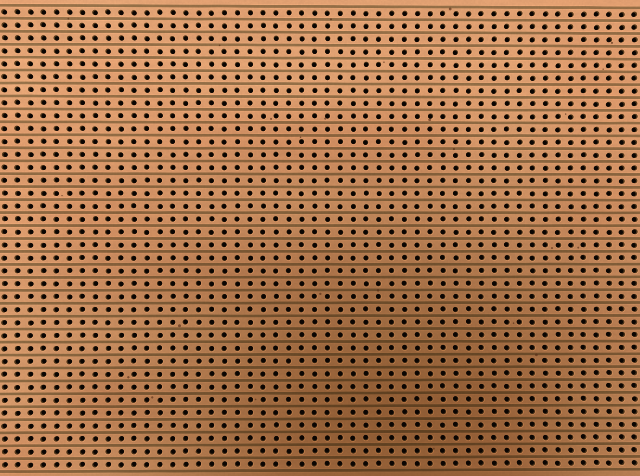
A WebGL 1 fragment shader for this texture:

```glsl
precision highp float;
uniform vec2 u_resolution;

const float ROWS = 36.0;
const float COLUMNS = 50.0;
const float GROOVE_HALF_WIDTH = 0.105;
const float HOLE_RADIUS = 0.2;
const float CORE_RADIUS = 0.172;

const vec3 COPPER_LIT = vec3(0.90, 0.64, 0.455);
const vec3 COPPER_SHADED = vec3(0.545, 0.345, 0.19);
const vec3 GROOVE_TINT = vec3(0.66, 0.69, 0.62);
const vec3 HOLE_WALL = vec3(0.31, 0.21, 0.10);
const vec3 HOLE_CORE = vec3(0.04, 0.018, 0.008);
const vec3 SPECK_COLOR = vec3(0.34, 0.18, 0.09);

float hash(vec2 p) {
  vec3 q = fract(p.xyx * 0.1031);
  q += dot(q, q.yzx + 33.33);
  return fract((q.x + q.y) * q.z);
}

vec2 hash2(vec2 p) {
  return vec2(hash(p + 3.7), hash(p + 91.3));
}

float noise(vec2 p) {
  vec2 i = floor(p);
  vec2 f = fract(p);
  f = f * f * (3.0 - 2.0 * f);
  float low = mix(hash(i), hash(i + vec2(1.0, 0.0)), f.x);
  float high = mix(hash(i + vec2(0.0, 1.0)), hash(i + 1.0), f.x);
  return mix(low, high, f.y);
}

// Coverage of a shape from its signed distance
float cover(float dist, float blur) {
  return 1.0 - smoothstep(-blur, blur, dist);
}

// Canvas position to hole units, with a slight perspective
vec2 boardGrid(vec2 uv) {
  float column = (uv.x - 0.0065) / 0.0203;
  column *= 1.0 + 0.000192 * column;
  float rowPitch = mix(0.02722, 0.02692, uv.x);
  return vec2(column, (uv.y - 0.499) / rowPitch + 0.5 * (ROWS - 1.0));
}

// Light falling off toward the lower middle
float lightLevel(vec2 uv) {
  vec2 d = (uv - vec2(0.62, 0.12)) / vec2(0.5, 0.5);
  return 1.0 - 0.95 * exp(-dot(d, d));
}

// Copper with uneven tarnish, strip variation and fine grain
vec3 copperColor(vec2 grid, float light) {
  vec3 color = mix(COPPER_SHADED, COPPER_LIT, light);
  float tarnish = noise(grid * vec2(0.13, 0.2)) - 0.5;
  float streak = noise(grid * vec2(0.7, 4.0)) - 0.5;
  float strip = hash(vec2(floor(grid.y + 0.5), 7.0)) - 0.5;
  float grain = noise(grid * 9.0) - 0.5;
  color *= 1.0 + 0.03 * streak + 0.03 * strip + 0.035 * grain;
  return color * (1.0 + tarnish * vec3(0.03, 0.08, 0.10));
}

// Sparse marks of varied size
float specks(vec2 grid, float blur) {
  vec2 p = grid * 0.5;
  vec2 cell = floor(p);
  vec2 center = 0.2 + 0.6 * hash2(cell);
  float radius = mix(0.04, 0.12, hash(cell + 17.0));
  float dist = length(fract(p) - center) * 2.0 - radius;
  return step(0.93, hash(cell + 53.0)) * cover(dist, blur);
}

// Bright burr, visible wall and dark core of a drilled hole
vec3 drillHole(vec3 base, vec2 p, vec2 parallax, float light, float blur) {
  float r = length(p);
  float burr = cover(abs(r - HOLE_RADIUS - 0.045) - 0.025, blur);
  float side = 0.5 + 0.5 * dot(p / max(r, 0.001), vec2(0.6, -0.8));
  vec3 color = base * (1.0 + 0.24 * burr * side * (1.2 - light));
  vec3 wall = HOLE_WALL * mix(0.65, 1.1, light);
  color = mix(color, wall, cover(r - HOLE_RADIUS, blur));
  return mix(color, HOLE_CORE, cover(length(p - parallax) - CORE_RADIUS, blur));
}

void main() {
  vec2 uv = gl_FragCoord.xy / u_resolution;
  vec2 grid = boardGrid(uv);
  float blur = 0.6 * ROWS / u_resolution.y;
  float light = lightLevel(uv);
  vec3 color = copperColor(grid, light);

  // Grooves separating the strips
  float wobble = 0.025 * (noise(grid * vec2(0.6, 1.0)) - 0.5);
  float edge = abs(fract(grid.y + wobble) - 0.5) - GROOVE_HALF_WIDTH;
  float lip = cover(abs(edge - 0.04) - 0.02, blur);
  color *= 1.0 + 0.06 * lip;
  color = mix(color, color * GROOVE_TINT, cover(edge, blur));

  color = mix(color, SPECK_COLOR, 0.65 * specks(grid, blur));

  // Holes, drilled with small wander
  vec2 id = floor(grid + 0.5);
  vec2 wander = 0.07 * (hash2(id) - 0.5);
  vec2 parallax = (0.5 - uv) * vec2(0.17, 0.10);
  vec2 inside = step(vec2(-0.5), id) * step(id, vec2(COLUMNS, ROWS) - 0.5);
  vec3 drilled = drillHole(color, grid - id - wander, parallax, light, blur);
  color = mix(color, drilled, inside.x * inside.y);

  gl_FragColor = vec4(color, 1.0);
}
```
